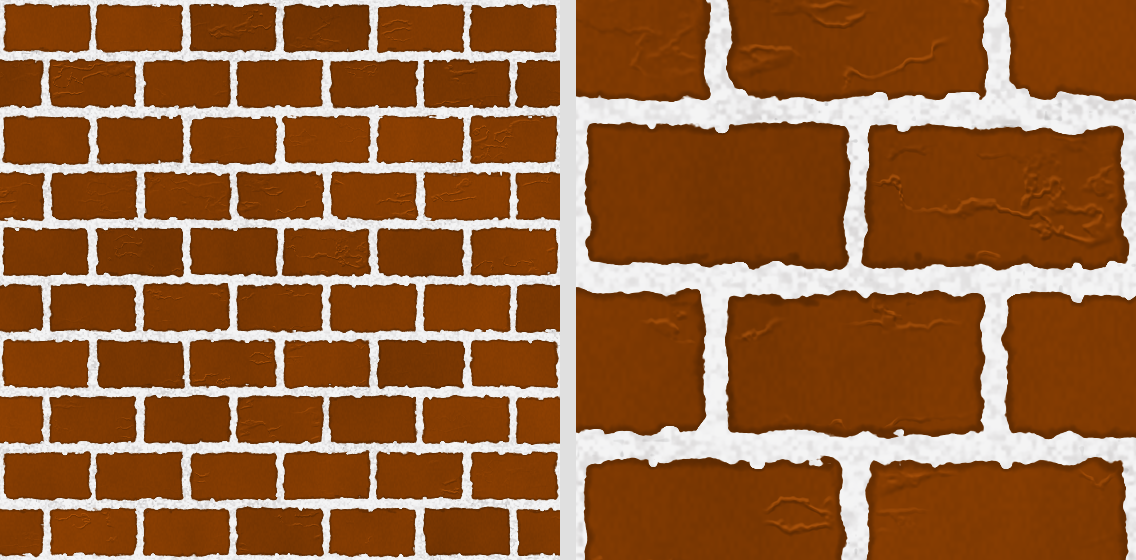
Left, the full canvas; right, a detail of the centre.
A Shadertoy shader for this texture:

```glsl
// Brown brick wall in running bond with rough white mortar.
// Each brick is a slightly tilted rounded box whose edge is roughened by noise;
// faces get tonal clouds and embossed wrinkles, mortar gets grain and pits.

#define GRID vec2(6.0, 10.0)          // bricks across, courses down
#define HALF_SIZE vec2(0.0768, 0.0419) // half extent of a brick
#define CORNER 0.005                  // corner radius
#define ROUGHNESS 0.009               // fine wobble of the edges
#define CHIP_SIZE 0.005               // depth of mortar blobs on the edges
#define TILT 0.024                    // largest skew of a brick
#define TONE_SPREAD 0.13              // brightness change between bricks
#define WRINKLE_LIGHT 0.22            // strength of the embossed wrinkles
#define BRICK_COLOR vec3(0.492, 0.222, 0.008)
#define MORTAR_LIGHT vec3(0.955, 0.955, 0.957)
#define MORTAR_SHADE vec3(0.83, 0.82, 0.82)

float hash(vec2 p) {
    vec3 q = fract(p.xyx * 0.1031);
    q += dot(q, q.yzx + 33.33);
    return fract((q.x + q.y) * q.z);
}

float noise(vec2 p) {
    vec2 i = floor(p), f = fract(p);
    f = f * f * (3.0 - 2.0 * f);
    return mix(mix(hash(i), hash(i + vec2(1, 0)), f.x),
               mix(hash(i + vec2(0, 1)), hash(i + vec2(1, 1)), f.x), f.y);
}

float fbm(vec2 p) {
    float sum = 0.0, amp = 0.5;
    for (int k = 0; k < 4; k++) {
        sum += amp * noise(p);
        p = p * 2.03 + 17.3;
        amp *= 0.5;
    }
    return sum / 0.9375;
}

float roundBox(vec2 p, vec2 halfSize, float r) {
    vec2 q = abs(p) - halfSize + r;
    return length(max(q, 0.0)) + min(max(q.x, q.y), 0.0) - r;
}

// Thin, mostly horizontal ridges along the mid level of warped noise
float wrinkle(vec2 p) {
    vec2 q = p * vec2(24.0, 62.0) + 1.6 * fbm(p * vec2(45.0, 60.0));
    return smoothstep(0.11, 0.0, abs(noise(q) - 0.5));
}

// Signed distance to the worn outline of a brick
float brickEdge(vec2 p, vec2 id, vec2 uv) {
    vec2 jitter = vec2(hash(id + 3.1), hash(id + 7.7)) - 0.5;
    p += jitter * vec2(0.003, 0.002);
    p += p.yx * TILT * (vec2(hash(id + 11.3), hash(id + 19.9)) - 0.5);
    float d = roundBox(p, HALF_SIZE, CORNER);
    d += ROUGHNESS * (fbm(uv * 75.0) - 0.5);
    float blobs = smoothstep(0.68, 0.95, noise(uv * 95.0 + 40.0));
    float horizontalEdge = smoothstep(0.7, 0.95, abs(p.y) / HALF_SIZE.y);
    return d + CHIP_SIZE * blobs * mix(0.4, 1.0, horizontalEdge);
}

vec3 brickFace(vec2 p, vec2 id, vec2 uv, float d) {
    // Tone per brick, soft clouds and fine grain
    float tone = 1.0 + TONE_SPREAD * (hash(id + 31.7) - 0.5);
    tone += 0.14 * (fbm(uv * vec2(14.0, 9.0)) - 0.5);
    tone += 0.10 * (noise(uv * 2.7 + 5.0) - 0.5);
    tone += 0.06 * (noise(uv * vec2(420.0, 260.0)) - 0.5);

    // Wrinkles appear in patches, lit from above
    float amount = smoothstep(0.25, 0.9, hash(id + 47.1));
    float patches = smoothstep(0.50, 0.68, noise(uv * vec2(17.0, 25.0) + 9.0));
    float relief = wrinkle(uv) - wrinkle(uv + vec2(-0.0006, 0.0022));
    float inside = smoothstep(-0.003, -0.010, d);
    float light = WRINKLE_LIGHT * relief * amount * patches * inside;

    // Dark rim where the face meets the mortar
    float rim = smoothstep(-0.0055, -0.001, d);
    vec3 color = BRICK_COLOR * (tone + light) * (1.0 - 0.22 * rim);
    return color + max(light, 0.0) * vec3(0.20, 0.18, 0.13);
}

vec3 mortar(vec2 uv) {
    float grain = 0.55 * noise(uv * 330.0) + 0.45 * fbm(uv * 120.0 + 8.0);
    float coarse = smoothstep(0.35, 0.7, fbm(uv * 9.0 + 21.0));
    float shade = smoothstep(0.35, 0.85, grain) * mix(0.55, 1.0, coarse);
    float pits = smoothstep(0.83, 0.97, noise(uv * 230.0 + 60.0)) * coarse;
    return mix(MORTAR_LIGHT, MORTAR_SHADE, shade) * (1.0 - 0.16 * pits);
}

void mainImage(out vec4 fragColor, in vec2 fragCoord) {
    vec2 uv = fragCoord / iResolution.xy;
    float pixel = 1.0 / iResolution.y;

    // Running bond: every second course moves by half a brick
    vec2 cell = uv * GRID;
    cell.x += 0.5 * (1.0 - mod(floor(cell.y), 2.0));
    vec2 id = floor(cell);
    id.x = mod(id.x, GRID.x);
    vec2 p = (fract(cell) - 0.5) / GRID;

    float d = brickEdge(p, id, uv);
    float face = smoothstep(0.7 * pixel, -0.7 * pixel, d);
    vec3 color = mix(mortar(uv), brickFace(p, id, uv, d), face);
    fragColor = vec4(clamp(color, 0.0, 1.0), 1.0);
}
```
